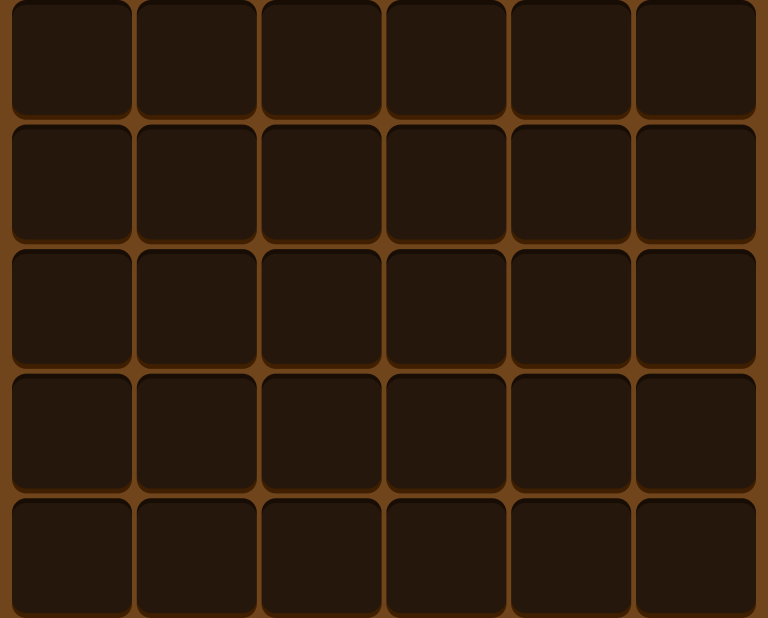
A WebGL 1 fragment shader for this pattern:

```glsl
precision highp float;

uniform vec2 u_resolution;

float roundedBox(vec2 p, vec2 halfSize, float radius) {
  vec2 d = abs(p) - halfSize + radius;
  return length(max(d, 0.0)) + min(max(d.x, d.y), 0.0) - radius;
}

// Smooth coverage of one tile, with an edge one pixel wide
float tileMask(vec2 p, float pixel) {
  return clamp(0.5 - roundedBox(p, vec2(50.0), 12.0) / pixel, 0.0, 1.0);
}

void main() {
  // The board is 640 x 516 units: 6 x 5 tiles of 100 with gaps of 4
  vec2 board = gl_FragCoord.xy / u_resolution * vec2(640.0, 516.0);
  float pixel = 640.0 / u_resolution.x;

  // Position relative to the centre of the nearest tile
  vec2 grid = board - vec2(10.0, 0.0);
  vec2 cell = clamp(floor((grid + 2.0) / 104.0), vec2(0.0), vec2(5.0, 4.0));
  vec2 local = grid - cell * 104.0 - 50.0;

  vec3 frame = vec3(0.439, 0.271, 0.110);
  vec3 face = vec3(0.145, 0.090, 0.043);
  vec3 shade = vec3(0.090, 0.052, 0.020);
  vec3 lip = vec3(0.247, 0.122, 0.0);

  // Inset bands: dark along the top, warm along the bottom
  vec3 tile = mix(lip, face, tileMask(local - vec2(0.0, 4.0), pixel));
  tile = mix(shade, tile, tileMask(local + vec2(0.0, 4.0), pixel));

  gl_FragColor = vec4(mix(frame, tile, tileMask(local, pixel)), 1.0);
}
```
